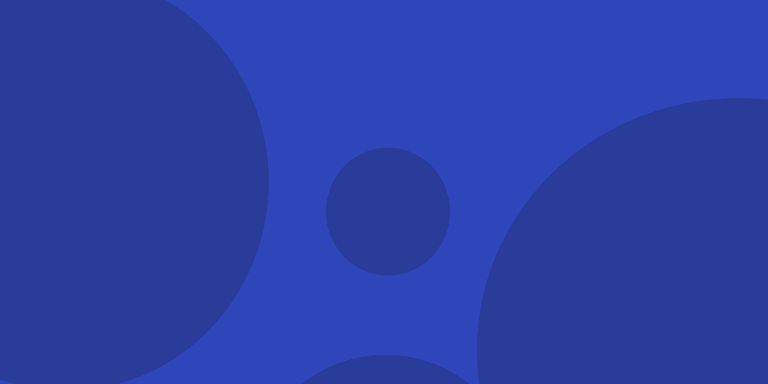
A WebGL 2 fragment shader for this background:

```glsl
#version 300 es
precision highp float;

uniform vec2 u_resolution;
out vec4 fragColor;

const vec3 BRIGHT_BLUE = vec3(0.180, 0.275, 0.729);
const vec3 DEEP_BLUE = vec3(0.161, 0.237, 0.600);

// Approximate signed distance to an axis-aligned ellipse
float ellipseDistance(vec2 p, vec2 center, vec2 radii) {
    vec2 q = (p - center) / radii;
    float k = length(q);
    float slope = length(q / radii);
    return k * (k - 1.0) / max(slope, 1e-4);
}

// Antialiased coverage of an ellipse, one pixel wide at the edge
float ellipseMask(vec2 p, vec2 center, vec2 radii, float pixel) {
    float d = ellipseDistance(p, center, radii);
    return 1.0 - smoothstep(-0.5 * pixel, 0.5 * pixel, d);
}

void main() {
    // Canvas units: height is 1, origin at the lower left
    vec2 p = gl_FragCoord.xy / u_resolution.y;
    p.x *= 2.0 * u_resolution.y / u_resolution.x;
    float pixel = 1.0 / u_resolution.y;

    // Large left and right discs, small central disc, lower cap
    float left = ellipseMask(p, vec2(0.172, 0.526), vec2(0.528, 0.544), pixel);
    float right = ellipseMask(p, vec2(1.922, 0.0885), vec2(0.680, 0.656), pixel);
    float middle = ellipseMask(p, vec2(1.0104, 0.449), vec2(0.1615, 0.1665), pixel);
    float lower = ellipseMask(p, vec2(1.004, -0.276), vec2(0.352), pixel);

    float discs = max(max(left, right), max(middle, lower));
    fragColor = vec4(mix(BRIGHT_BLUE, DEEP_BLUE, discs), 1.0);
}
```
